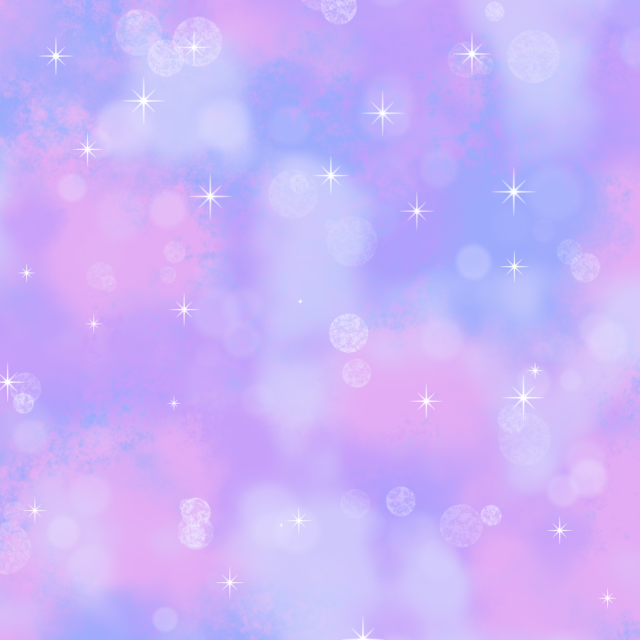
This background is drawn by a Shadertoy shader. Its source:

```glsl
const vec3 PINK = vec3(0.89, 0.68, 0.96);
const vec3 BLUE = vec3(0.62, 0.67, 0.99);
const vec3 VIOLET = vec3(0.72, 0.60, 0.99);
const vec3 PALE = vec3(0.83, 0.83, 0.99);
const vec3 GLOW = vec3(0.92, 0.90, 1.0);

float hash(vec2 p) {
    return fract(sin(dot(p, vec2(127.1, 311.7))) * 43758.5453);
}

vec2 hash2(float n) {
    return vec2(hash(vec2(n, 1.7)), hash(vec2(n, 8.3)));
}

float noise(vec2 p) {
    vec2 cell = floor(p), f = fract(p);
    f = f * f * f * (f * (f * 6.0 - 15.0) + 10.0);
    float low = mix(hash(cell), hash(cell + vec2(1, 0)), f.x);
    float high = mix(hash(cell + vec2(0, 1)), hash(cell + vec2(1, 1)), f.x);
    return mix(low, high, f.y);
}

float fbm(vec2 p, int octaves, float gain) {
    float sum = 0.0, total = 0.0, amp = 1.0;
    for (int i = 0; i < octaves; i++) {
        sum += amp * noise(p);
        total += amp;
        amp *= gain;
        p = mat2(1.6, 1.2, -1.2, 1.6) * p + 17.3;
    }
    return sum / total;
}

// Evenly spread positions with a random offset
vec2 scatter(float i, float seed, float jitter) {
    vec2 even = fract(i * vec2(0.7549, 0.5698) + hash2(seed));
    return even + (hash2(i + seed) - 0.5) * jitter;
}

// Watercolour clouds with mottled patches
vec3 clouds(vec2 uv) {
    float mottle = fbm(uv * 50.0, 4, 0.85) - 0.5;
    float patches = smoothstep(0.45, 0.7, fbm(uv * 5.0 + 31.0, 3, 0.5));
    float grain = mottle * mix(0.14, 0.65, patches);
    float hue = fbm(uv * 4.6 + 5.2, 4, 0.42) + grain;
    float deep = fbm(uv * 5.0 + 12.9, 4, 0.42) + grain * 0.6;
    float light = fbm(uv * 5.4 + 23.4, 3, 0.4);
    vec3 col = mix(BLUE, PINK, smoothstep(0.26, 0.72, hue));
    col = mix(col, VIOLET, 0.65 * smoothstep(0.46, 0.74, deep));
    return mix(col, PALE, 0.75 * smoothstep(0.44, 0.74, light));
}

float disc(vec2 p, float radius, float blur) {
    return smoothstep(radius + blur, radius - blur, length(p));
}

// Blurred discs gathered in small clusters
vec3 softBokeh(vec3 col, vec2 uv, float seed) {
    for (float i = 0.0; i < 84.0; i++) {
        vec2 center = scatter(floor(i / 4.0), seed, 0.15);
        center += (hash2(i + seed + 90.0) - 0.5) * 0.13;
        vec2 rnd = hash2(i + seed + 200.0);
        float radius = mix(0.016, 0.048, rnd.x);
        float alpha = mix(0.05, 0.38, rnd.y * rnd.y);
        vec3 tint = mix(PALE, GLOW, rnd.y);
        col = mix(col, tint, alpha * disc(uv - center, radius, mix(0.003, 0.014, rnd.x)));
    }
    return col;
}

// Crisp discs with a finely speckled filling and a faint rim
vec3 speckledBokeh(vec3 col, vec2 uv, float seed, float px) {
    float speckle = smoothstep(0.25, 0.75, fbm(uv * 170.0, 3, 0.8));
    for (float i = 0.0; i < 40.0; i++) {
        vec2 center = scatter(floor(i / 2.0), seed, 0.2);
        center += (hash2(i + seed + 60.0) - 0.5) * 0.08;
        vec2 rnd = hash2(i + seed + 140.0);
        float radius = mix(0.010, 0.042, rnd.x);
        vec2 p = uv - center;
        float body = disc(p, radius, max(px, 0.0014));
        float rim = smoothstep(0.004, 0.0, abs(length(p) - radius + 0.002));
        float strength = mix(0.16, 0.55, rnd.y * rnd.y);
        float alpha = body * strength * (0.35 + 1.0 * speckle + 0.15 * rim);
        col = mix(col, GLOW, min(alpha, 0.9));
    }
    return col;
}

float ray(vec2 p, float len, float width) {
    float taper = sqrt(max(1.0 - abs(p.x) / len, 0.0));
    return taper * smoothstep(width * (0.55 + 0.45 * taper), 0.0, abs(p.y));
}

// Eight-pointed star with short diagonals and a small glow
float sparkle(vec2 p, float size, float width) {
    vec2 d = mat2(0.7071, 0.7071, -0.7071, 0.7071) * p;
    float cross4 = max(ray(p, size * 0.9, width), ray(p.yx, size, width));
    float diagonal = max(ray(d, size * 0.7, width), ray(d.yx, size * 0.7, width));
    float glow = exp(-dot(p, p) / (size * size * 0.02));
    return max(cross4, 0.85 * diagonal) + 0.6 * glow;
}

float sparkles(vec2 uv, float seed, float px) {
    float sum = 0.0;
    for (float i = 0.0; i < 28.0; i++) {
        vec2 rnd = hash2(i + seed + 300.0);
        float size = mix(0.004, 0.039, sqrt(rnd.x));
        float width = max(0.0027 * mix(0.7, 1.1, rnd.x), 1.1 * px);
        sum += mix(0.75, 1.0, rnd.y) * sparkle(uv - scatter(i, seed, 0.16), size, width);
    }
    return min(sum, 1.0);
}

void mainImage(out vec4 fragColor, in vec2 fragCoord) {
    float px = 1.0 / iResolution.y;
    vec2 uv = fragCoord * px;
    vec3 col = clouds(uv);
    col = softBokeh(col, uv, 3.0);
    col = speckledBokeh(col, uv, 41.0, px);
    col = mix(col, vec3(1.0), sparkles(uv, 77.0, px));
    fragColor = vec4(col, 1.0);
}
```
